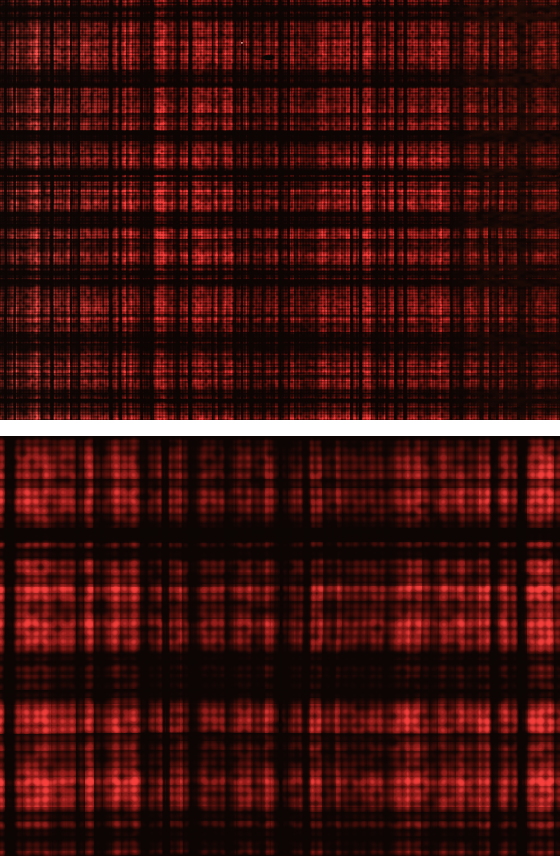
Top, the full canvas; bottom, a detail of the centre.
This texture is drawn by a Shadertoy shader. Its source:

```glsl
const vec2 BANDS = vec2(20.0, 8.0);          // dark bands across and down
const vec2 THREADS = vec2(190.0, 144.0);     // fine threads across and down
const vec2 STRIPES = vec2(118.0, 86.0);      // thicker yarns across and down
const vec2 PAIR_GAP = vec2(0.0085, 0.0105);  // half distance of the two lines in a band
const vec2 LINE_CORE = vec2(0.0015, 0.003);  // half width of a dark line
const vec2 LINE_EDGE = vec2(0.0042, 0.010);  // half width including its rim
const vec2 HALO_EDGE = vec2(0.014, 0.050);   // half width of the shade around a band
const vec2 LINE_DEPTH = vec2(0.86, 0.72);
const vec2 HALO_DEPTH = vec2(0.42, 0.74);
const vec2 SHIFT_MEAN = vec2(-0.004, -0.015);
const vec2 SHIFT_SIZE = vec2(0.0155, 0.028);
const vec2 SHIFT_PERIOD = vec2(5.4, 4.8);
const vec2 SHIFT_PHASE = vec2(0.15, 0.5);
const float WEAK_BAND = 0.45;
const float THREAD_DARK = 0.2;
const float STRIPE_DARK = 0.2;
const float GAP_DARK = 0.5;
const float GAIN = 6.0;
const float WOBBLE = 0.0016;
const float FADED_SIDE = 0.48;
const vec3 DARK = vec3(0.045, 0.02, 0.015);
const vec3 DEEP_RED = vec3(0.27, 0.05, 0.035);
const vec3 RED = vec3(0.57, 0.11, 0.10);
const vec3 BRIGHT_RED = vec3(1.0, 0.26, 0.25);
const vec3 WORN_PINK = vec3(0.02, 0.09, 0.08);
const vec3 RUST = vec3(0.11, 0.03, 0.012);
const vec3 FLECK = vec3(0.75, 0.6, 0.55);

float hash(float n) { return fract(sin(n * 12.9898) * 43758.5453); }

float hash2(vec2 p) { return fract(sin(dot(p, vec2(12.9898, 78.233))) * 43758.5453); }

float noise(vec2 p) {
    vec2 i = floor(p), f = fract(p);
    f = f * f * (3.0 - 2.0 * f);
    return mix(mix(hash2(i), hash2(i + vec2(1, 0)), f.x),
               mix(hash2(i + vec2(0, 1)), hash2(i + vec2(1, 1)), f.x), f.y);
}

// Random brightness per thread, blended over one pixel at each border
float threads(float x, float count, float pixel, float seed) {
    float id = floor(x * count), f = fract(x * count);
    float blend = smoothstep(1.0 - min(count * pixel, 1.0), 1.0, f);
    return mix(hash(id + seed), hash(id + 1.0 + seed), blend);
}

// Light left between the bands of one axis: a pair of lines in a soft halo
float bandLight(float x, int axis) {
    float light = 1.0;
    float cell = floor(x * BANDS[axis]);
    for (int k = -1; k <= 1; k++) {
        float id = cell + float(k);
        float wave = sin(6.28318 * (id - SHIFT_PHASE[axis]) / SHIFT_PERIOD[axis]);
        float centre = (id + 0.5) / BANDS[axis] + SHIFT_MEAN[axis] + SHIFT_SIZE[axis] * wave;
        float strength = axis == 0 && mod(id, 4.0) == 3.0 ? WEAK_BAND : 1.0;
        float size = mix(0.7, 1.3, hash(id + 31.0));
        float d = abs(x - centre);
        float lineDist = abs(d - PAIR_GAP[axis] * size);
        float line = 1.0 - smoothstep(LINE_CORE[axis], LINE_EDGE[axis] * size, lineDist);
        float halo = 1.0 - smoothstep(0.0, HALO_EDGE[axis] * size, d);
        light *= 1.0 - strength * LINE_DEPTH[axis] * line;
        light *= 1.0 - strength * HALO_DEPTH[axis] * halo;
    }
    return light;
}

// Bands, yarns, threads and the gaps between threads of one axis
float axisLight(float x, int axis, float pixel) {
    float seed = 57.0 + 300.0 * float(axis);
    float fine = threads(x, THREADS[axis], pixel, seed);
    float thick = threads(x, STRIPES[axis], pixel, seed + 91.0);
    float gap = 0.5 - 0.5 * cos(6.28318 * x * THREADS[axis]);
    return bandLight(x, axis) * mix(THREAD_DARK, 1.0, fine)
        * mix(STRIPE_DARK, 1.0, sqrt(thick)) * mix(GAP_DARK, 1.0, gap);
}

vec3 dye(float light) {
    vec3 color = mix(DARK, DEEP_RED, smoothstep(0.0, 0.28, light));
    color = mix(color, RED, smoothstep(0.22, 0.62, light));
    return mix(color, BRIGHT_RED, smoothstep(0.6, 1.05, light));
}

void mainImage(out vec4 fragColor, in vec2 fragCoord) {
    vec2 uv = fragCoord / iResolution.xy;
    vec2 pixel = 1.0 / iResolution.xy;
    vec2 p = vec2(uv.x, 1.0 - uv.y);

    // Slightly crooked cloth
    vec2 cloth = p + WOBBLE * (vec2(noise(p * 9.0), noise(p * 9.0 + 40.0)) - 0.5);
    float light = GAIN * axisLight(cloth.x, 0, pixel.x) * axisLight(cloth.y, 1, pixel.y);

    // Irregular crossings, uneven lighting, dim middle and faded right side
    float side = smoothstep(0.79, 0.87, p.x);
    float middle = (p.x - 0.48) / 0.05;
    light *= mix(0.4, 1.6, noise(cloth * THREADS));
    light *= mix(0.75, 1.25, noise(p * vec2(7.0, 5.0) + 3.0));
    light *= 1.0 - 0.3 * exp(-middle * middle);
    light *= mix(1.0, FADED_SIDE, side);

    // Small dark smudge and pale fleck
    float smudge = length((p - vec2(0.48, 0.137)) / vec2(0.011, 0.007));
    light *= smoothstep(0.7, 1.2, smudge);
    float fleck = length((p - vec2(0.432, 0.102)) / vec2(0.0022, 0.003));

    // Soft highlight limit, then dye and wear
    light = 1.0 - exp(-light);
    vec3 color = dye(light);
    color += WORN_PINK * light * (1.0 - smoothstep(0.0, 0.3, p.x));
    color += RUST * side * noise(p * vec2(90.0, 140.0)) * (1.0 - 0.6 * p.y);
    color = mix(color, FLECK, 1.0 - smoothstep(0.4, 1.0, fleck));
    fragColor = vec4(clamp(color, 0.0, 1.0), 1.0);
}
```
